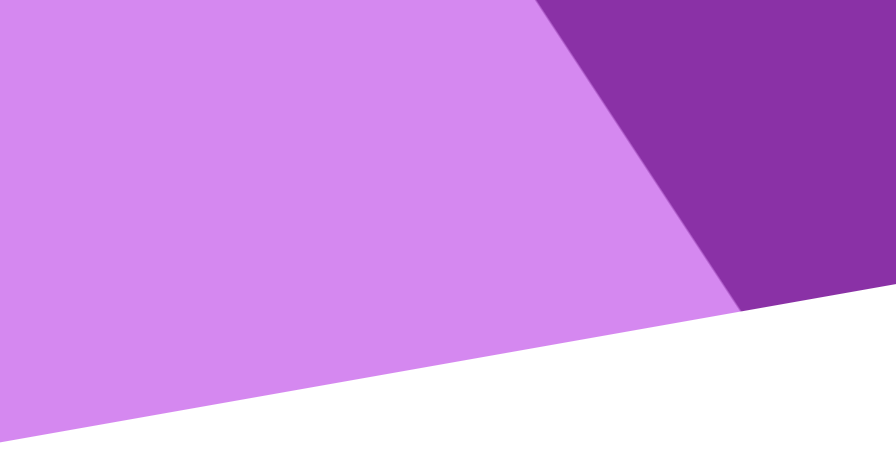
Reproduce this background procedurally as a Shadertoy shader.

```glsl
#define LILAC vec3(0.837, 0.535, 0.941)
#define PURPLE vec3(0.543, 0.193, 0.652)
#define WHITE vec3(1.0)
#define SLOPE_LEFT vec2(0.0, 0.0547)
#define SLOPE_RIGHT vec2(1.0, 0.393)
#define SEAM_BOTTOM vec2(0.8268, 0.3346)
#define SEAM_TOP vec2(0.5977, 1.0)
#define SEAM_SOFTNESS 0.005

// Signed distance to the line from a to b, positive on its left side
float lineDistance(vec2 p, vec2 a, vec2 b) {
    vec2 along = normalize(b - a);
    vec2 offset = p - a;
    return along.x * offset.y - along.y * offset.x;
}

// Coverage of the positive side, blended over the given width
float coverage(float dist, float width) {
    return clamp(dist / width + 0.5, 0.0, 1.0);
}

void mainImage(out vec4 fragColor, in vec2 fragCoord) {
    // Canvas units: height is one
    vec2 p = fragCoord / iResolution.y;
    vec2 canvas = vec2(iResolution.x / iResolution.y, 1.0);
    float pixel = 1.0 / iResolution.y;

    // Lilac and purple panels meet along the steep seam
    float seam = lineDistance(p, SEAM_TOP * canvas, SEAM_BOTTOM * canvas);
    vec3 color = mix(LILAC, PURPLE, coverage(seam, max(pixel, SEAM_SOFTNESS)));

    // White area below the rising slope
    float slope = lineDistance(p, SLOPE_LEFT * canvas, SLOPE_RIGHT * canvas);
    color = mix(WHITE, color, coverage(slope, pixel));

    fragColor = vec4(color, 1.0);
}
```
